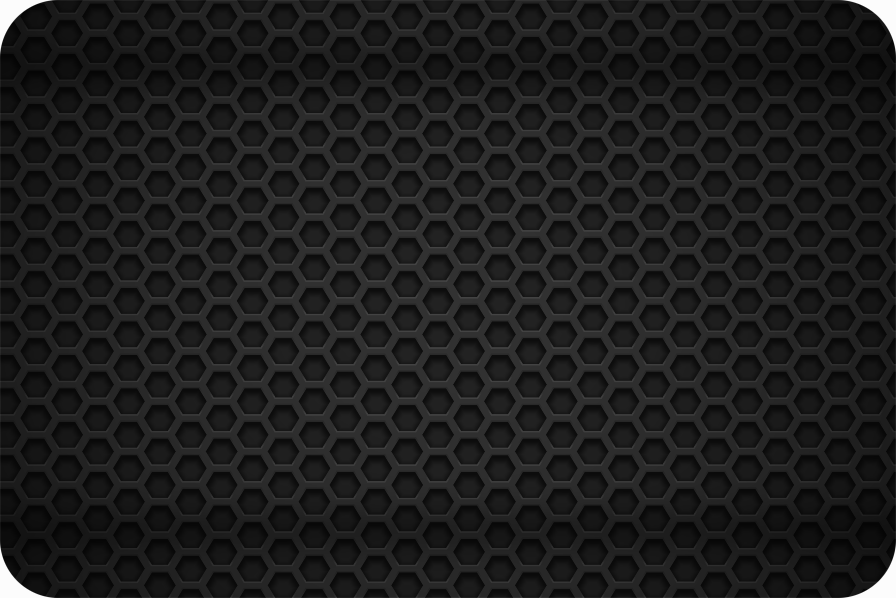
A Shadertoy shader for this pattern:

```glsl
const vec2  REPEATS     = vec2(14.49, 17.87);    // column pairs across, rows down
const vec2  ANCHOR      = vec2(0.0404, 0.9725);  // centre of one cell, canvas units
const float HOLE        = 0.385;                 // hole apothem; a cell's is 0.5
const float LIP_WIDTH   = 0.045;
const float WALL_TONE   = 0.185;
const float LIP_TONE    = 0.065;
const float FLOOR_TONE  = 0.128;
const float SHADOW_TONE = 0.048;
const float PAPER_TONE  = 0.99;
const float CORNER      = 0.098;                 // corner radius, in canvas heights
const float BAND_OFFSET = 0.112;                 // dark bands, from top and bottom
const float BAND_WIDTH  = 0.045;
const float BAND_DEPTH  = 0.27;
const float SQRT3       = 1.7320508;

// Distance measure of a flat-topped hexagon
float hexRadius(vec2 p) {
    p = abs(p);
    return max(p.y, 0.5 * p.y + 0.5 * SQRT3 * p.x);
}

// Offset from the nearest centre of two interleaved grids
vec2 hexCell(vec2 p) {
    vec2 period = vec2(SQRT3, 1.0);
    vec2 a = mod(p + 0.5 * period, period) - 0.5 * period;
    vec2 b = mod(p, period) - 0.5 * period;
    return dot(a, a) < dot(b, b) ? a : b;
}

float roundedBox(vec2 p, vec2 halfSize, float radius) {
    vec2 q = abs(p) - halfSize + radius;
    return length(max(q, 0.0)) + min(max(q.x, q.y), 0.0) - radius;
}

// Soft central glow with one dark band near the top and bottom
float lighting(vec2 uv) {
    vec2 c = abs(2.0 * uv - 1.0);
    float glow = 1.05 - 0.42 * pow(c.x, 2.2) - 0.22 * c.y * c.y;
    float band = (0.5 * (1.0 - c.y) - BAND_OFFSET) / BAND_WIDTH;
    return glow * (1.0 - BAND_DEPTH * exp(-band * band));
}

float meshTone(vec2 cell, float pixel) {
    float edge = hexRadius(cell) - HOLE;

    // Recessed floor, shadowed from above
    float lit = 1.0 - smoothstep(0.14, 0.43, hexRadius(cell + vec2(0.0, 0.09)));
    float hole = mix(SHADOW_TONE, FLOOR_TONE, lit);

    // Raised wall with a bright lip under each hole
    float below = smoothstep(0.22, 0.38, -cell.y);
    float above = smoothstep(0.22, 0.38, cell.y);
    float lip = 1.0 - smoothstep(LIP_WIDTH - 0.5 * pixel, LIP_WIDTH + 0.5 * pixel, edge);
    float wall = WALL_TONE + lip * (LIP_TONE * below - 0.025 * above);

    return mix(hole, wall, smoothstep(-0.5 * pixel, 0.5 * pixel, edge));
}

void mainImage(out vec4 fragColor, in vec2 fragCoord) {
    vec2 uv = fragCoord / iResolution.xy;
    float aspect = iResolution.x / iResolution.y;

    // Hexagonal mesh
    vec2 grid = (uv - ANCHOR) * REPEATS * vec2(SQRT3, 1.0);
    float pixel = REPEATS.y / iResolution.y;
    float tone = meshTone(hexCell(grid), pixel) * lighting(uv);

    // Rounded panel on light paper
    vec2 centred = (uv - 0.5) * vec2(aspect, 1.0);
    float panel = roundedBox(centred, 0.5 * vec2(aspect, 1.0), CORNER);
    float blur = 0.7 / iResolution.y;
    tone = mix(tone, PAPER_TONE, smoothstep(-blur, blur, panel));

    fragColor = vec4(vec3(tone), 1.0);
}
```
